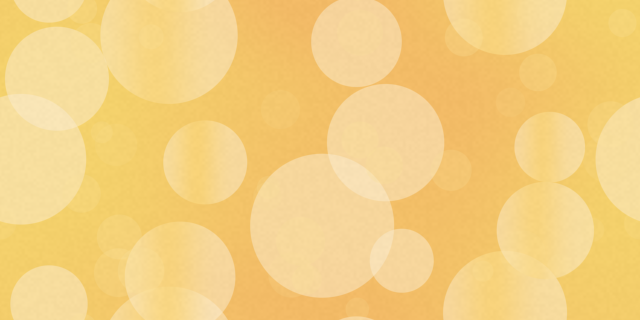
A Shadertoy shader for this background:

```glsl
// Warm bokeh backdrop: translucent cream and golden discs over a soft
// yellow-to-orange wash. Discs follow a jittered low-discrepancy sequence
// and wrap around the canvas edges; a fine value noise adds paper grain.

const float TAU = 6.2831853;
const int LARGE_DISCS = 13;
const int SMALL_DISCS = 32;
const vec2 SPREAD_STEP = vec2(0.7549, 0.5698);

const vec3 YELLOW = vec3(0.955, 0.82, 0.42);
const vec3 ORANGE = vec3(0.95, 0.73, 0.40);
const vec3 CREAM = vec3(0.98, 0.92, 0.80);
const vec3 GOLD = vec3(0.975, 0.83, 0.46);
const vec3 PALE_GOLD = vec3(0.98, 0.88, 0.60);

float hash(vec2 p) {
    return fract(sin(dot(p, vec2(127.1, 311.7))) * 43758.5453);
}

float valueNoise(vec2 p) {
    vec2 cell = floor(p);
    vec2 f = fract(p);
    f = f * f * (3.0 - 2.0 * f);
    float low = mix(hash(cell), hash(cell + vec2(1.0, 0.0)), f.x);
    float high = mix(hash(cell + vec2(0.0, 1.0)), hash(cell + 1.0), f.x);
    return mix(low, high, f.y);
}

// Evenly spread position in the unit square, nudged by a random jitter.
vec2 scatter(float index, float seed, vec2 start, float jitter) {
    vec2 nudge = vec2(hash(vec2(index, seed)), hash(vec2(seed, index + 0.5))) - 0.5;
    return fract(start + index * SPREAD_STEP + jitter * nudge);
}

// Shortest offset between two points on a canvas that wraps both ways.
vec2 wrappedOffset(vec2 uv, vec2 center, vec2 size) {
    return (fract(uv - center + 0.5) - 0.5) * size;
}

float discMask(vec2 offset, float radius, float pixel) {
    return 1.0 - smoothstep(-pixel, pixel, length(offset) - radius);
}

// Horizontal wash: yellow at the sides, orange through the middle.
vec3 wash(vec2 uv) {
    float drift = valueNoise(uv * vec2(4.0, 3.0) + 7.0) - 0.5;
    float warmth = 0.5 - 0.5 * cos(TAU * (uv.x - 0.04 + 0.06 * sin(TAU * uv.y)));
    return mix(YELLOW, ORANGE, clamp(warmth * 0.95 + 0.5 * drift, 0.0, 1.0));
}

// Either a flat cream veil or a golden band fading to cream at both sides.
vec4 discTint(float across, float golden) {
    float band = golden * (1.0 - smoothstep(0.0, 0.95, abs(across + 0.2)));
    return vec4(mix(CREAM, GOLD, band), mix(0.52, 0.78, band));
}

void mainImage(out vec4 fragColor, in vec2 fragCoord) {
    vec2 uv = fragCoord / iResolution.xy;
    vec2 size = vec2(iResolution.x / iResolution.y, 1.0);
    float pixel = 0.8 / iResolution.y;
    vec3 color = wash(uv);

    // Large discs, from the biggest to the smallest
    for (int i = 0; i < LARGE_DISCS; i++) {
        float index = float(i);
        float radius = mix(0.225, 0.10, index / float(LARGE_DISCS - 1));
        vec2 center = scatter(index, 3.7, vec2(0.535, 0.32), 0.10);
        vec2 offset = wrappedOffset(uv, center, size);
        float golden = step(0.5, fract(index * 0.5)) * mix(0.75, 1.0, hash(vec2(index, 9.1)));
        vec4 tint = discTint(offset.x / radius, golden);
        color = mix(color, tint.rgb, tint.a * discMask(offset, radius, pixel));
    }

    // Faint small discs
    for (int i = 0; i < SMALL_DISCS; i++) {
        float index = float(i);
        float radius = mix(0.025, 0.08, hash(vec2(index, 5.3)));
        vec2 center = scatter(index, 8.2, vec2(0.13, 0.41), 0.22);
        vec2 offset = wrappedOffset(uv, center, size);
        float opacity = mix(0.12, 0.30, hash(vec2(index, 2.6)));
        color = mix(color, PALE_GOLD, opacity * discMask(offset, radius, pixel));
    }

    // Paper grain
    float grain = valueNoise(uv * size * 110.0) - 0.5;
    color += 0.018 * grain;

    fragColor = vec4(clamp(color, 0.0, 1.0), 1.0);
}
```
